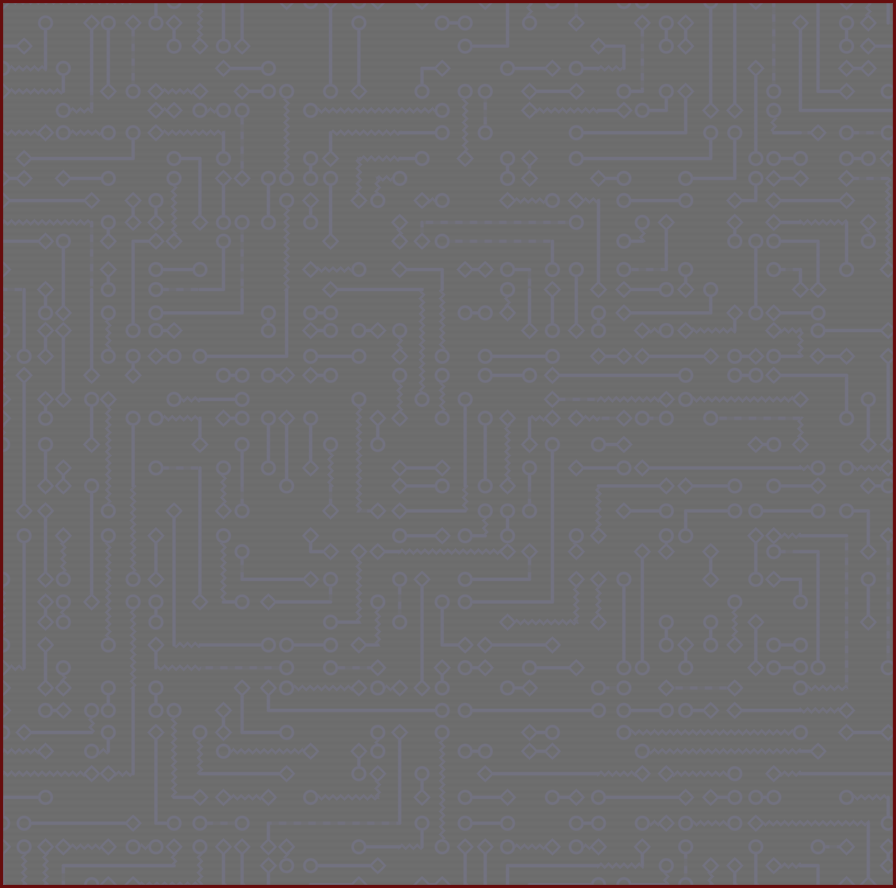
Reproduce this pattern procedurally as a Shadertoy shader.

```glsl
// Faint circuit-board traces with ring pads on grey, framed by a thin dark red border.

const float CELLS = 40.0;      // lattice rows over the canvas height
const float BLOCK = 7.0;       // lattice nodes per routing block
const float PAD_RADIUS = 0.28;
const vec3 BOARD = vec3(0.428);
const vec3 TRACE = vec3(0.448, 0.446, 0.502);
const vec3 FRAME = vec3(0.40, 0.05, 0.05);

float hash(vec2 p, float seed) {
    vec3 q = fract(vec3(p.xyx + seed * 7.31) * vec3(0.1031, 0.1030, 0.0973));
    q += dot(q, q.yzx + 33.33);
    return fract((q.x + q.y) * q.z);
}

// Lattice node position; whole rows and columns shift so traces stay straight.
vec2 nodePosition(vec2 node) {
    return node + 0.34 * (vec2(hash(vec2(node.x, 3.0), 1.0), hash(vec2(node.y, 5.0), 2.0)) - 0.5);
}

// Does a node offer a port in direction dir? Blocks hold nested bends or parallel runs.
bool offersPort(vec2 node, vec2 dir) {
    if (hash(node, 3.0) < 0.10) return false;
    float column = floor(node.x / BLOCK);
    vec2 shifted = node + vec2(0.0, floor(BLOCK * hash(vec2(column, 1.0), 4.0)));
    vec2 block = floor(shifted / BLOCK);
    vec2 local = shifted - block * BLOCK;
    vec2 flip = step(0.5, vec2(hash(block, 5.0), hash(block, 6.0)));
    bool looseBend = hash(node, 8.0) < 0.09;
    if (looseBend) flip = step(0.5, vec2(hash(node, 9.0), hash(node, 10.0)));
    local = mix(local, BLOCK - 1.0 - local, flip);
    dir *= 1.0 - 2.0 * flip;
    float kind = hash(block, 7.0);
    float lean = kind < 0.14 ? 1.0 : kind < 0.32 ? -1.0 : local.x - local.y;
    if (looseBend || abs(lean) < 0.5) return dir.x + dir.y > 0.0;
    return lean > 0.0 ? dir.x != 0.0 : dir.y != 0.0;
}

// An edge exists when both nodes offer it and it is not cut.
bool connected(vec2 node, vec2 dir) {
    return hash(2.0 * node + dir, 11.0) > 0.13
        && offersPort(node, dir) && offersPort(node + dir, -dir);
}

float fill(float dist, float blur) {
    return 1.0 - smoothstep(-blur, blur, dist);
}

// Coverage of one straight run: plain, serrated or dashed.
float traceCoverage(vec2 p, vec2 node, vec2 dir, float blur) {
    vec2 a = nodePosition(node);
    vec2 b = nodePosition(node + dir);
    vec2 axis = abs(dir);
    float along = dot(p, axis);
    float across = dot(p - a, axis.yx);
    float start = min(dot(a, axis), dot(b, axis));
    float end = max(dot(a, axis), dot(b, axis));
    float beyond = max(0.0, max(start - along, along - end));
    vec2 lineId = vec2(dot(node, axis.yx), floor((dot(node, axis) + 0.5 * dot(dir, axis)) / 9.0));
    float style = hash(lineId, 12.0 + axis.x);
    float strength = 1.0;
    if (style < 0.27) {
        across += 0.20 * (abs(fract(along * 2.9) - 0.5) - 0.25) * 1.6;
        strength = 0.85;
    } else if (style < 0.38) {
        strength = mix(0.35, 0.9, smoothstep(-0.4, 0.4, sin(along * 9.5)));
    }
    return strength * fill(length(vec2(across, beyond)) - 0.075, blur);
}

// Round or diamond-like pad distance from its centre.
float padDistance(vec2 q, float shape) {
    float diamond = (abs(q.x) + abs(q.y)) * 0.86;
    return mix(length(q), diamond, step(0.55, shape) * 0.85) - PAD_RADIUS;
}

// Traces with pads at their loose ends.
float circuit(vec2 p, float blur) {
    float line = 0.0, ring = 0.0, hole = 0.0;
    vec2 center = floor(p + 0.5);
    for (int k = 0; k < 9; k++) {
        vec2 node = center + vec2(k % 3 - 1, k / 3 - 1);
        float degree = 0.0;
        vec2 dir = vec2(1.0, 0.0);
        for (int side = 0; side < 4; side++) {
            if (connected(node, dir)) {
                degree += 1.0;
                line = max(line, traceCoverage(p, node, dir, blur));
            }
            dir = vec2(-dir.y, dir.x);
        }
        if (degree == 1.0) {
            float d = padDistance(p - nodePosition(node), hash(node, 14.0));
            ring = max(ring, fill(abs(d) - 0.06, blur));
            hole = max(hole, fill(d, blur));
        }
    }
    return max(line * (1.0 - hole), ring);
}

void mainImage(out vec4 fragColor, in vec2 fragCoord) {
    vec2 uv = fragCoord / iResolution.y;
    float pixel = 1.0 / iResolution.y;
    vec2 p = uv * CELLS;

    // Board with a barely visible horizontal grain
    vec3 color = BOARD + 0.004 * sin(uv.y * 800.0);
    color = mix(color, TRACE, circuit(p, 0.9 * pixel * CELLS));

    // Border
    vec2 toEdge = min(uv, iResolution.xy / iResolution.y - uv);
    color = mix(color, FRAME, fill(min(toEdge.x, toEdge.y) - 0.0036, 0.6 * pixel));
    fragColor = vec4(color, 1.0);
}
```
